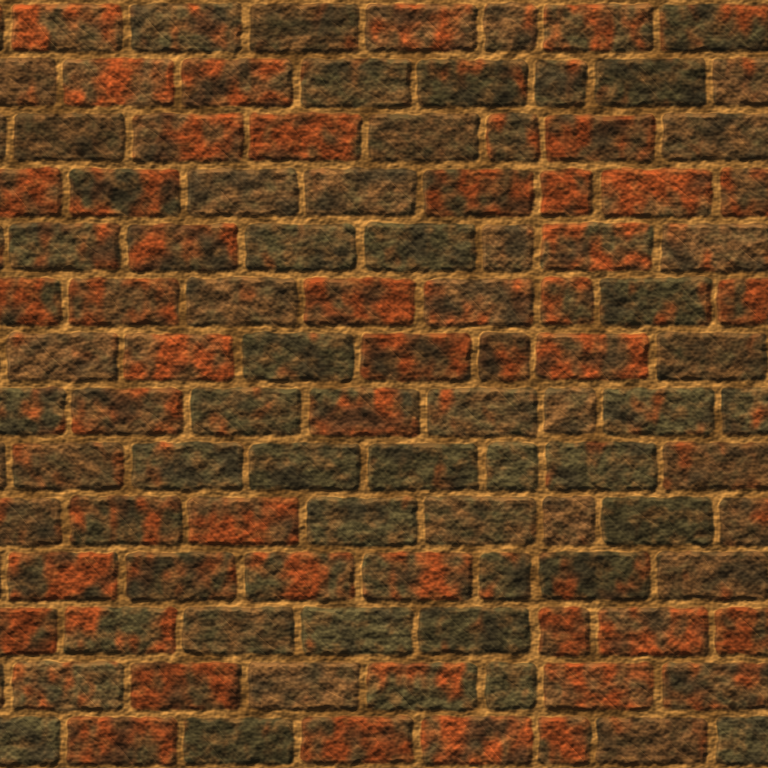
This texture is drawn by a Shadertoy shader. Its source:

```glsl
// Weathered brick wall: 14 courses of six and a half bricks, each course holding one half brick.
// Rounded boxes with rough edges give a height field, lit from the upper left;
// tiling gradient noise adds grain, creases, scorched patches and sandy mortar.

vec2 hash2(vec2 p) {
    vec3 q = fract(p.xyx * vec3(0.1031, 0.1030, 0.0973));
    q += dot(q, q.yzx + 33.33);
    return fract((q.xx + q.yz) * q.zy);
}

float cornerSlope(vec2 cell, vec2 offset, vec2 period) {
    float angle = 6.2832 * hash2(mod(cell, period) + period * 0.37).x;
    return dot(vec2(cos(angle), sin(angle)), offset);
}

// Gradient noise that repeats after one canvas
float noise(vec2 uv, vec2 period) {
    vec2 p = uv * period, i = floor(p), f = p - i;
    vec2 s = f * f * f * (f * (f * 6.0 - 15.0) + 10.0);
    vec2 x = vec2(1, 0), y = vec2(0, 1);
    return mix(mix(cornerSlope(i, f, period), cornerSlope(i + x, f - x, period), s.x),
               mix(cornerSlope(i + y, f - y, period), cornerSlope(i + 1.0, f - 1.0, period), s.x), s.y);
}

float fbm(vec2 uv, vec2 period) {
    float sum = 0.0, gain = 1.0;
    for (int i = 0; i < 3; i++) {
        sum += gain * noise(uv, period);
        period *= 2.0;
        gain *= 0.5;
    }
    return sum;
}

// Signed distance to the nearest brick in canvas units; id names that brick
float brickDistance(vec2 uv, out vec2 id) {
    vec2 wobble = vec2(noise(uv, vec2(31, 37)), noise(uv, vec2(41, 29)));
    vec2 p = uv + 0.0035 * wobble + 0.0015 * noise(uv, vec2(97, 89));
    float row = floor(p.y * 14.0);
    float course = mod(row, 14.0);

    // Joints lie at 0, 1, 2, 3, 4, 4.5 and 5.5; alternate courses shift by half
    float shift = 0.5 * mod(course + 1.0, 2.0) + 0.09 * hash2(vec2(course, 7.0)).x;
    float x = mod(p.x * 6.5 - shift, 6.5);
    float left = x < 4.0 ? floor(x) : (x < 4.5 ? 4.0 : floor(x - 0.5) + 0.5);
    float width = left == 4.0 ? 0.5 : 1.0;
    id = vec2(left * 2.0, course);

    vec2 jitter = hash2(id + 19.0);
    vec2 local = vec2((x - left - 0.5 * width) / 6.5, (p.y * 14.0 - row - 0.5) / 14.0);
    local += (jitter - 0.5) * vec2(0.003, 0.002);
    vec2 halfSize = vec2(width / 13.0, 1.0 / 28.0) - 0.0042 - 0.0015 * jitter.yx;
    vec2 q = abs(local) - halfSize + 0.008;
    return length(max(q, 0.0)) + min(max(q.x, q.y), 0.0) - 0.008;
}

float height(vec2 uv) {
    vec2 id;
    float body = smoothstep(0.003, -0.006, brickDistance(uv, id));
    vec2 slanted = vec2(uv.x, uv.y + uv.x);
    float crease = 1.0 - abs(noise(slanted, vec2(22, 46))) * 2.0;
    float grain = 0.0042 * fbm(uv, vec2(44, 52));
    return 0.0042 * body + grain + body * (0.0045 * fbm(slanted, vec2(20, 38)) - 0.0012 * crease * crease);
}

void mainImage(out vec4 fragColor, in vec2 fragCoord) {
    vec2 uv = fragCoord / iResolution.xy;
    vec2 id;
    float d = brickDistance(uv, id);
    vec2 tone = hash2(id + 3.0), wear = hash2(id + 51.0);

    // Fired clay: olive to brown, with red and scorched patches cut off at each joint
    vec2 patchUv = uv + wear;
    float blotch = noise(patchUv, vec2(26, 17)) + 0.5 * noise(patchUv, vec2(61, 47));
    float mottling = fbm(uv, vec2(38, 44));
    vec3 clay = mix(vec3(0.27, 0.23, 0.135), vec3(0.37, 0.25, 0.14), clamp(tone.x + 0.9 * mottling, 0.0, 1.0));
    float redness = smoothstep(0.45, 1.05, tone.y + 0.9 * blotch);
    clay = mix(clay, vec3(0.53, 0.23, 0.10), 0.85 * redness);
    float scorch = smoothstep(0.1, 0.6, noise(patchUv + 0.31, vec2(21, 25)) + 0.35 * (wear.x - 0.3));
    clay = mix(clay, vec3(0.18, 0.15, 0.10), 0.7 * scorch);
    clay *= 0.9 + 0.3 * wear.y;

    // Sandy dust on the faces, strongest near the joints
    float dust = smoothstep(0.0, 0.7, mottling + 0.35 * smoothstep(-0.012, 0.0, d));
    clay = mix(clay, vec3(0.47, 0.32, 0.16), 0.4 * dust);

    // Ochre mortar with dirtier stretches
    float dirt = smoothstep(-0.2, 0.5, noise(uv, vec2(15, 19)) + 0.5 * mottling);
    vec3 mortar = mix(vec3(0.59, 0.41, 0.20), vec3(0.43, 0.29, 0.135), dirt);

    float soft = 0.0016 + 0.5 / iResolution.y;
    vec3 color = mix(mortar, clay, smoothstep(soft, -soft, d));

    // Relief lighting, plus a dark seam where clay meets mortar
    float e = 0.0014, h = height(uv);
    vec2 slope = vec2(height(uv + vec2(e, 0)) - h, height(uv + vec2(0, e)) - h) / e;
    float light = 1.0 + 0.85 * dot(slope, vec2(0.45, -0.89));
    color *= clamp(light, 0.4, 1.6) * (1.0 - 0.16 * exp(-abs(d + 0.001) * 600.0));

    // Pinholes worn into a few bricks
    float pit = smoothstep(0.52, 0.68, noise(uv, vec2(33, 43)));
    color *= 1.0 - 0.55 * pit * step(d, 0.0);

    fragColor = vec4(color, 1.0);
}
```
